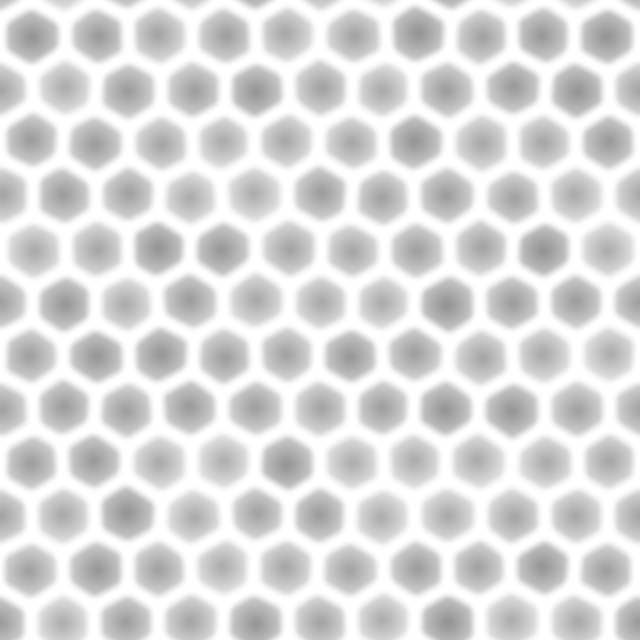
A Shadertoy shader for this pattern:

```glsl
// Soft grey honeycomb: shaded, slightly irregular hexagonal cells parted by blurred white lines.

const vec2 GRID = vec2(10.0, 12.0);    // cells across, rows down; the row count is even so it tiles
const float ROW_SHIFT = 0.33;          // height of the lowest row of centres, in rows
const float JITTER = 0.045;            // largest shift of a centre, in cell widths
const float CENTRE_GREY = 0.635;
const float GREY_SPREAD = 0.055;
const float RADIAL_SLOPE = 0.55;       // brightening from the centre outwards
const vec2 LINE_FADE = vec2(0.02, 0.19);

// Integer hash: three values from 0 to 1 per cell
vec3 hash3(uvec2 cell) {
    uvec3 v = uvec3(cell, cell.x + cell.y * 57u) * 1664525u + 1013904u;
    for (int k = 0; k < 2; k++) {
        v.x += v.y * v.z;
        v.y += v.z * v.x;
        v.z += v.x * v.y;
        v ^= v >> 16u;
    }
    return vec3(v & 0xffffu) / 65535.0;
}

// Random values that wrap at the canvas edges
vec3 cellRandom(vec2 cell, vec2 grid) {
    return hash3(uvec2(mod(cell, grid)));
}

float rowOffset(float row) {
    return 0.5 * mod(row, 2.0);
}

// Jittered centre of a cell, in cell widths
vec2 cellCentre(vec2 cell, vec2 grid, float jitter) {
    vec2 centre = vec2(cell.x + rowOffset(cell.y), (cell.y + ROW_SHIFT) * grid.x / grid.y);
    return centre + jitter * (2.0 * cellRandom(cell, grid).xy - 1.0);
}

// Index of the cell whose centre is nearest
vec2 nearestCell(vec2 p, vec2 grid, float jitter) {
    float baseRow = round(p.y * grid.y / grid.x - ROW_SHIFT);
    vec2 nearest = vec2(0.0);
    float best = 1e5;
    for (int j = -1; j <= 1; j++) {
        float row = baseRow + float(j);
        float baseColumn = round(p.x - rowOffset(row));
        for (int i = -1; i <= 1; i++) {
            vec2 cell = vec2(baseColumn + float(i), row);
            vec2 away = p - cellCentre(cell, grid, jitter);
            float d = dot(away, away);
            if (d < best) {
                best = d;
                nearest = cell;
            }
        }
    }
    return nearest;
}

// Cell coverage: fades out towards each border, which rounds the corners
float cellMask(vec2 p, vec2 cell, vec2 grid, float jitter, vec2 fade) {
    vec2 centre = cellCentre(cell, grid, jitter);
    float mask = 1.0;
    for (int j = -1; j <= 1; j++) {
        for (int i = -1; i <= 1; i++) {
            if (i == 0 && j == 0) continue;
            vec2 other = cellCentre(cell + vec2(i, j), grid, jitter);
            float border = dot(0.5 * (centre + other) - p, normalize(other - centre));
            mask *= smoothstep(fade.x, fade.y, border);
        }
    }
    return mask;
}

void mainImage(out vec4 fragColor, in vec2 fragCoord) {
    vec2 p = fragCoord / iResolution.xy * GRID.x;
    vec2 cell = nearestCell(p, GRID, JITTER);

    // Radial shade with its own depth in every cell
    float variation = 2.0 * cellRandom(cell, GRID).z - 1.0;
    float radius = length(p - cellCentre(cell, GRID, JITTER));
    float softRadius = sqrt(radius * radius + 0.0025) - 0.05;
    float shade = CENTRE_GREY + GREY_SPREAD * variation + RADIAL_SLOPE * softRadius;

    // White lines between the cells
    float grey = mix(1.0, shade, cellMask(p, cell, GRID, JITTER, LINE_FADE));
    fragColor = vec4(vec3(grey), 1.0);
}
```
